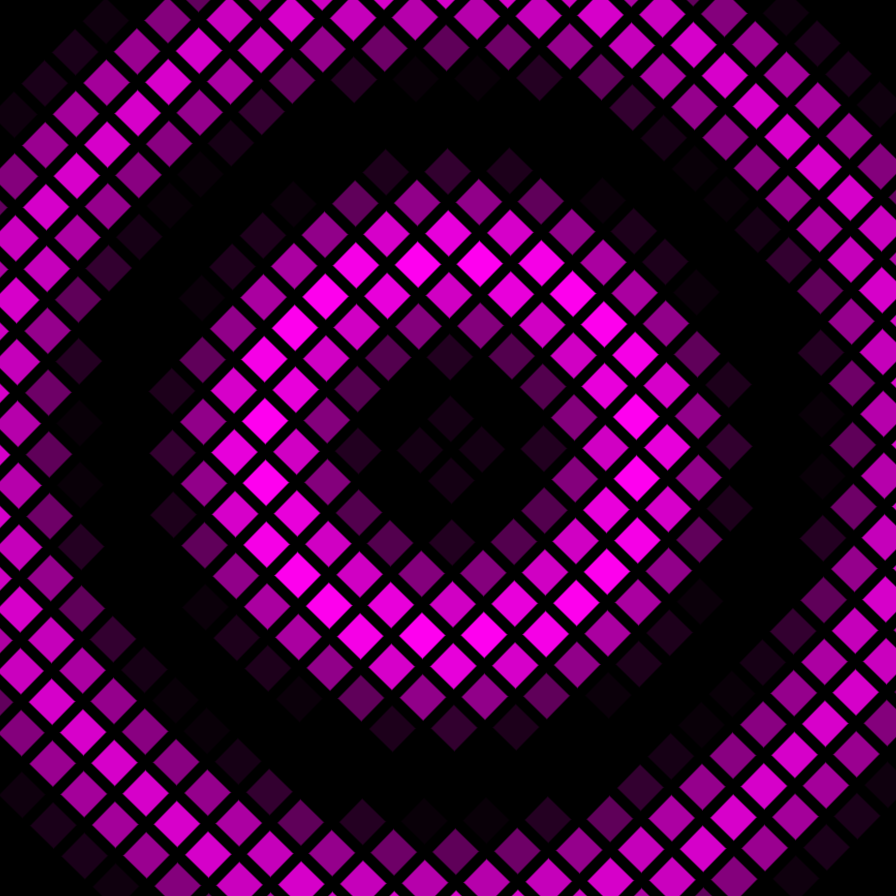
A three.js fragment shader for this pattern:

```glsl
varying vec2 vUv;

const vec3 MAGENTA = vec3(1.0, 0.0, 0.94);
const vec2 CENTER = vec2(0.5033, 0.498);  // lattice corner shared by the four middle tiles
const float CELL_SIZE = 0.0488;           // lattice step in canvas units
const float TILT = 0.797;                 // lattice angle in radians
const float TILE_HALF = 0.373;            // half side of a tile, in cells
const float EDGE_SOFTNESS = 0.025;        // in cells
const float RING_RADIUS = 4.42;           // crest of the inner ring, in cells
const float RING_FREQUENCY = 1.004;       // radians per cell
const float RING_CONTRAST = 0.55;
const float BASE_LEVEL = 0.555;
const float FALLOFF = 0.0245;             // dimming per cell outward

mat2 rotation(float angle) {
  float c = cos(angle);
  float s = sin(angle);
  return mat2(c, -s, s, c);
}

// Concentric waves that fade with distance
float ringLevel(float radius) {
  float wave = cos(RING_FREQUENCY * (radius - RING_RADIUS));
  return clamp(BASE_LEVEL - FALLOFF * radius + RING_CONTRAST * wave, 0.0, 1.0);
}

// Coverage of a square tile centered in its cell
float tileMask(vec2 local) {
  vec2 d = abs(local);
  float edge = max(d.x, d.y) - TILE_HALF;
  return 1.0 - smoothstep(-EDGE_SOFTNESS, EDGE_SOFTNESS, edge);
}

void main() {
  // Tilted lattice
  vec2 grid = rotation(TILT) * (vUv - CENTER) / CELL_SIZE;
  vec2 tileCenter = floor(grid) + 0.5;

  // One flat brightness per tile
  float level = ringLevel(length(tileCenter));
  float mask = tileMask(grid - tileCenter);

  gl_FragColor = vec4(MAGENTA * level * mask, 1.0);
}
```
